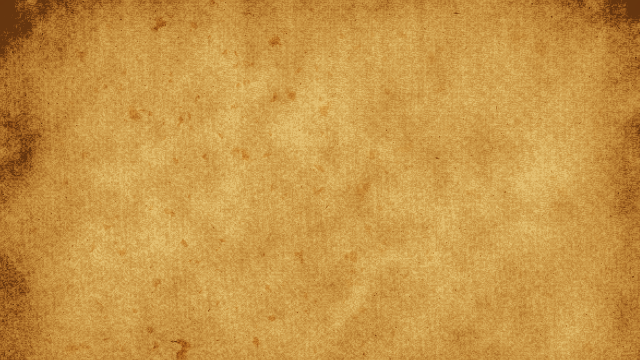
Write a WebGL 1 fragment shader that draws this texture.

```glsl
precision highp float;
uniform vec2 u_resolution;

#define BASE_TONE 4.5
#define EDGE_BURN 3.0
#define BLOTCH 4.2
#define GRAIN 3.1
#define WEAVE 0.5
#define CREASE 0.9
#define RUST 1.9
#define SPECK 2.6
#define GRAIN_SCALE 330.0

float hash(vec2 p) {
  return fract(sin(dot(p, vec2(127.1, 311.7))) * 43758.55);
}

float noise(vec2 p) {
  vec2 i = floor(p), f = fract(p);
  f = f * f * (3.0 - 2.0 * f);
  return mix(mix(hash(i), hash(i + vec2(1.0, 0.0)), f.x),
             mix(hash(i + vec2(0.0, 1.0)), hash(i + vec2(1.0, 1.0)), f.x), f.y);
}

float fbm(vec2 p) {
  float sum = 0.0, amp = 0.5;
  for (int i = 0; i < 5; i++) {
    sum += amp * noise(p);
    p = mat2(1.6, 1.2, -1.2, 1.6) * p + 7.3;
    amp *= 0.55;
  }
  return sum / 1.055;
}

// Soft marks, one per occupied cell, stretched along a random angle
float scatter(vec2 p, float density, float radius, float stretch) {
  vec2 cell = floor(p);
  float cover = 0.0;
  for (int y = -1; y <= 1; y++) {
    for (int x = -1; x <= 1; x++) {
      vec2 id = cell + vec2(float(x), float(y));
      vec2 d = p - id - vec2(hash(id + 3.1), hash(id + 8.7));
      float a = 6.283 * hash(id + 5.3);
      d = vec2(cos(a) * d.x + sin(a) * d.y, cos(a) * d.y - sin(a) * d.x);
      d.x /= 1.0 + stretch * hash(id + 1.9);
      float r = radius * (0.35 + 0.65 * hash(id + 6.1));
      float present = step(hash(id + 2.7), density);
      cover = max(cover, present * (1.0 - smoothstep(0.3 * r, r, length(d))));
    }
  }
  return cover;
}

// Burnt brown to pale straw, one colour per unit of tone
vec3 parchment(float tone) {
  vec3 c = mix(vec3(0.40, 0.21, 0.06), vec3(0.57, 0.33, 0.10), clamp(tone, 0.0, 1.0));
  c = mix(c, vec3(0.68, 0.44, 0.16), clamp(tone - 1.0, 0.0, 1.0));
  c = mix(c, vec3(0.75, 0.53, 0.22), clamp(tone - 2.0, 0.0, 1.0));
  c = mix(c, vec3(0.80, 0.60, 0.28), clamp(tone - 3.0, 0.0, 1.0));
  c = mix(c, vec3(0.84, 0.67, 0.35), clamp(tone - 4.0, 0.0, 1.0));
  return mix(c, vec3(0.89, 0.75, 0.44), clamp(tone - 5.0, 0.0, 1.0));
}

void main() {
  vec2 uv = gl_FragCoord.xy / u_resolution;
  vec2 p = gl_FragCoord.xy / u_resolution.y;
  float cloud = fbm(p * 3.2 + 4.0);
  float mottle = fbm(p * 14.0 + 31.0);

  // Uneven burn, heaviest on the left and upper right
  vec2 w = uv + 0.12 * (vec2(fbm(p * 5.0 + 11.0), fbm(p * 5.0 + 47.0)) - 0.5);
  vec2 low = max(w, 0.0), high = max(1.0 - w, 0.0);
  float burn = exp(-low.x / 0.07) * mix(0.8, 1.2, uv.y)
             + exp(-high.x / 0.07) * mix(0.5, 1.2, uv.y)
             + 0.7 * exp(-high.y / 0.11)
             + 0.25 * exp(-low.y / 0.05);
  float tone = BASE_TONE - EDGE_BURN * burn * clamp(2.4 * mottle - 0.2, 0.2, 2.0);

  // Stains and mottling
  tone += BLOTCH * (0.5 * (cloud - 0.5) + 0.65 * (mottle - 0.5));

  // Diagonal creases and faint vertical streaks
  vec2 q = vec2(0.6 * p.x + 0.8 * p.y, 0.6 * p.y - 0.8 * p.x);
  q.y += 0.08 * cloud;
  float fold = noise(q * vec2(3.0, 17.0)) - 0.5;
  float ridge = 1.0 - smoothstep(0.0, 0.05, abs(noise(q * vec2(2.0, 7.0) + 20.0) - 0.5));
  tone += CREASE * (fold - 0.3 * ridge * smoothstep(0.45, 0.65, mottle));
  tone += 0.6 * (noise(p * vec2(42.0, 2.0)) - 0.5) * smoothstep(0.1, 0.9, uv.y);

  // Broken cloth weave and sharp paper grain
  float weave = noise(p * vec2(45.0, 240.0)) + noise(p * vec2(240.0, 45.0) + 9.0) - 1.0;
  float grain = 0.65 * noise(p * GRAIN_SCALE) + 0.35 * noise(p * 0.5 * GRAIN_SCALE + 17.0) - 0.5;
  tone += WEAVE * weave + GRAIN * grain;

  // Ragged rust spots, clustered left of centre
  vec2 ragged = p + 0.05 * (vec2(mottle, fbm(p * 26.0 + 5.0)) - 0.5);
  float cluster = 0.25 + 0.75 * exp(-pow((uv.x - 0.34) / 0.2, 2.0));
  float rust = max(scatter(ragged * 9.0, 0.35, 0.26, 0.6),
                   0.8 * scatter(ragged * 26.0 + 40.0, 0.3, 0.32, 0.6));
  rust *= cluster * smoothstep(0.35, 0.6, fbm(p * 60.0 + 3.0));
  tone -= RUST * rust;

  // Tiny dark specks and stray fibres
  float specks = 0.7 * scatter(p * 38.0 + 70.0, 0.14, 0.13, 0.5);
  float fibres = scatter(p * 8.0 + 15.0, 0.12, 0.03, 5.0);
  tone -= SPECK * max(specks, fibres);

  vec3 colour = parchment(tone);
  colour = mix(colour, colour * vec3(1.02, 0.92, 0.70), 0.8 * rust);
  gl_FragColor = vec4(colour, 1.0);
}
```
